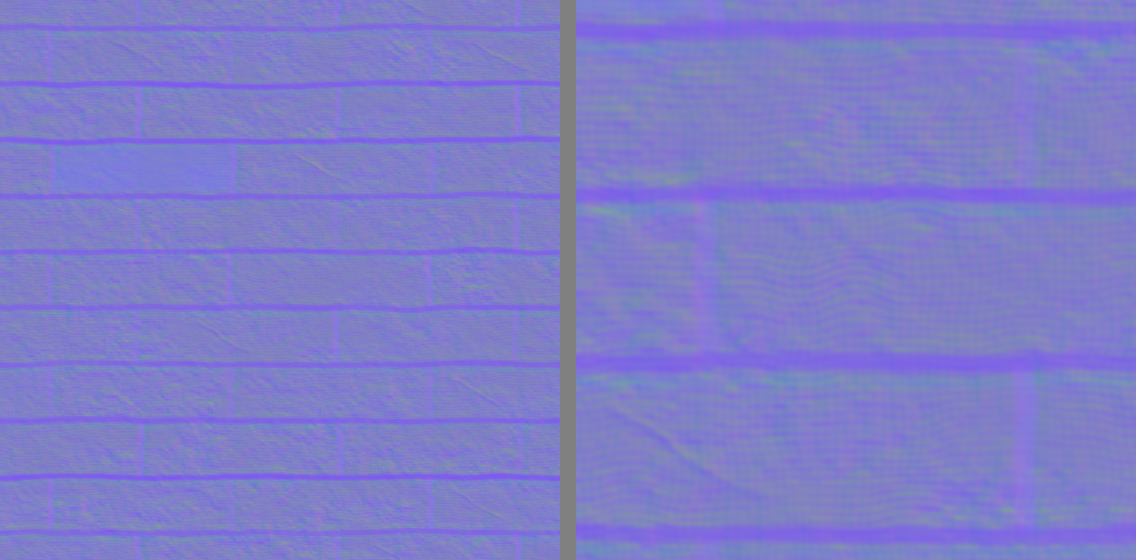
Left: the whole. Right: its middle third, enlarged.
Reproduce this texture map procedurally as a Shadertoy shader.

```glsl
// Tangent-space normal map of a worn brick wall: ten courses of three bricks, in running bond.
// Periodic noise gives the surface slopes; joints, rims and creases add to the tilt,
// and the tilt is then encoded as a muted blue-violet colour.

float hash(vec2 p) {
    vec3 q = fract(p.xyx * 0.1031);
    q += dot(q, q.yzx + 33.33);
    return fract((q.x + q.y) * q.z);
}

// Value noise that tiles over the unit square
float noise(vec2 uv, vec2 cells) {
    vec2 p = uv * cells, i = floor(p), f = p - i;
    f = f * f * f * (f * (f * 6.0 - 15.0) + 10.0);
    vec2 a = mod(i, cells), b = mod(i + 1.0, cells);
    return mix(mix(hash(a), hash(vec2(b.x, a.y)), f.x),
               mix(hash(vec2(a.x, b.y)), hash(b), f.x), f.y);
}

// Stone height: finer octaves are lower, so each adds a similar slope
float relief(vec2 uv) {
    return noise(uv, vec2(36.0, 44.0)) / 52.0
         + noise(uv + 0.37, vec2(78.0, 96.0)) / 95.0
         + noise(uv + 0.71, vec2(140.0, 180.0)) / 190.0;
}

vec2 reliefSlope(vec2 uv) {
    float e = 0.002, h = relief(uv);
    return vec2(h - relief(uv + vec2(e, 0.0)), h - relief(uv + vec2(0.0, e))) / e;
}

// Fine wavy threads in both directions, faded out when too small to resolve
vec2 weave(vec2 uv) {
    vec2 bend = vec2(noise(uv, vec2(20.0, 34.0)), noise(uv + 0.5, vec2(30.0, 22.0)));
    vec2 wave = sin(6.28318 * (uv * 180.0 + 1.6 * bend));
    float fade = smoothstep(0.5, 0.3, 180.0 / iResolution.y);
    return wave * vec2(0.010, 0.016) * (0.35 + bend.yx) * fade;
}

float band(float d, float halfWidth) {
    return smoothstep(halfWidth + 0.003, halfWidth - 0.003, abs(d));
}

float bump(float d, float width) {
    return exp(-d * d / (width * width));
}

void mainImage(out vec4 fragColor, in vec2 fragCoord) {
    vec2 uv = fragCoord / iResolution.xy;

    // Courses, with gently wavering bed joints
    float waver = noise(uv, vec2(7.0, 10.0)) + 0.5 * noise(uv, vec2(19.0, 20.0)) - 0.75;
    float y = uv.y * 10.0 - 0.5 + 0.08 * waver;
    float row = mod(floor(y), 10.0);
    float odd = mod(row, 2.0);
    float bed = round(y);
    float bedDist = (y - bed) / 10.0;

    // Nearest head joint, with uneven brick lengths
    float x = uv.x * 3.0 - mix(0.275, 0.78, odd) + 0.03 * (hash(vec2(row, 4.0)) - 0.5);
    float joint = round(x);
    float column = mod(joint, 3.0);
    float jointX = joint + 0.034 * (1.0 - mod(column + 1.0 + odd, 3.0));
    float headDist = (x - jointX) / 3.0
                   + 0.006 * (noise(uv, vec2(18.0, 40.0)) - 0.5);
    vec2 brick = vec2(mod(joint - step(x, jointX), 3.0), row);
    vec2 local = vec2(x - (x < jointX ? joint - 1.0 : joint), fract(y)) / vec2(3.0, 10.0);

    // Brick surface; a single brick is worn smooth
    float roughness = mix(0.8, 1.1, hash(brick + 11.0));
    float worn = brick == vec2(0.0, 6.0) ? band(local.y - 0.05, 0.04) : 0.0;
    roughness *= 1.0 - 0.45 * worn;
    float patches = noise(uv, vec2(14.0, 22.0)) - 0.5;
    vec2 tilt = reliefSlope(uv) * vec2(0.027, 0.027) * roughness * (1.0 + 0.8 * patches);
    tilt += weave(uv) * (1.0 - 0.4 * worn);

    // Diagonal creases across some bricks
    float start = 0.01 + 0.1 * hash(brick + 23.0);
    float along = local.x - start;
    float crease = (local.y - 0.082 + 0.55 * along) * 0.88
                 + 0.006 * (noise(uv, vec2(40.0)) - 0.5);
    float creased = step(0.62, hash(brick + 37.0))
                  * smoothstep(0.0, 0.02, along) * smoothstep(0.13, 0.07, along);
    tilt += vec2(0.06, 0.08) * creased * (crease / 0.004) * bump(crease, 0.004);

    // Rims of the bricks beside the joints
    float chips = 0.4 + 1.2 * noise(uv, vec2(30.0, 20.0));
    float underRim = chips * bump(bedDist + 0.0105, 0.0035);
    tilt.y += 0.032 * underRim + 0.018 * chips * bump(bedDist - 0.012, 0.004);
    float jointDepth = mix(0.45, 1.0, hash(vec2(column, row) + 51.0));
    tilt += chips * jointDepth * (vec2(0.045, -0.02) * bump(headDist + 0.004, 0.004)
                                + vec2(-0.045, 0.02) * bump(headDist - 0.009, 0.004));

    // Encode the tilt: upward slopes are greener and duller
    vec3 color = vec3(0.5 + tilt.x, 0.497 + tilt.y,
                      0.79 - 1.2 * tilt.y - 0.3 * length(tilt) + 0.04 * patches);
    color += underRim * vec3(-0.035, 0.0, 0.035);
    color += worn * vec3(-0.015, -0.005, 0.055);

    // Head joints, then the deeper bed joints over them
    vec3 headColor = vec3(0.515 + 0.8 * tilt.x, 0.475 + 0.4 * tilt.y, 0.88);
    color = mix(color, headColor, 0.8 * jointDepth * band(headDist, 0.006));
    float bedDepth = mix(0.6, 1.0, hash(vec2(mod(bed, 10.0), 71.0)))
                   * (0.75 + 0.35 * noise(uv, vec2(9.0, 10.0)));
    vec3 bedColor = vec3(0.49 + 0.4 * tilt.x, 0.365 + 0.3 * tilt.y, 0.93);
    color = mix(color, bedColor, min(bedDepth, 1.0) * band(bedDist, 0.0046));

    fragColor = vec4(clamp(color, 0.0, 1.0), 1.0);
}
```
